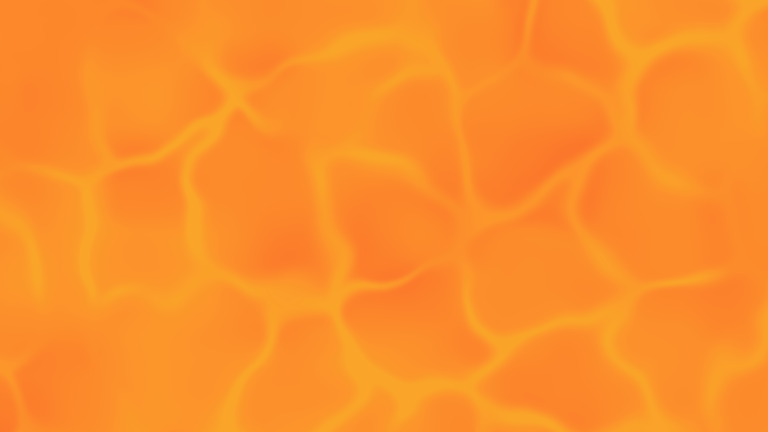
Reproduce this texture procedurally as a Shadertoy shader.

```glsl
#define CELLS_PER_HEIGHT 3.5
#define CELL_JITTER 0.84
#define WARP_AMOUNT 0.34
#define CORNER_SHARPNESS 22.0
#define VEIN_WIDTH 0.085
#define HALO_WIDTH 0.20
#define TONE_CONTRAST 0.62
#define RIM_SHADE 0.50
#define EMBER_COLOR vec3(0.985, 0.465, 0.17)
#define ORANGE_COLOR vec3(0.99, 0.553, 0.17)
#define AMBER_COLOR vec3(0.98, 0.645, 0.16)

float hash(vec2 p) {
    return fract(sin(dot(p, vec2(127.1, 311.7))) * 43758.5453);
}

vec2 hash2(vec2 p) {
    return vec2(hash(p), hash(p + 57.3));
}

float noise(vec2 p) {
    vec2 cell = floor(p);
    vec2 f = fract(p);
    f = f * f * f * (f * (f * 6.0 - 15.0) + 10.0);
    float low = mix(hash(cell), hash(cell + vec2(1, 0)), f.x);
    float high = mix(hash(cell + vec2(0, 1)), hash(cell + vec2(1, 1)), f.x);
    return mix(low, high, f.y);
}

float fbm(vec2 p) {
    return 0.65 * noise(p) + 0.35 * noise(p * 2.1 + 17.0);
}

vec2 cellPoint(vec2 cell) {
    return 0.5 + CELL_JITTER * (hash2(cell) - 0.5);
}

// Distance to the nearest cell border, with rounded corners
float borderDistance(vec2 p) {
    vec2 base = floor(p);
    vec2 f = fract(p);
    vec2 nearest = vec2(0.0);
    vec2 nearestCell = vec2(0.0);
    float best = 8.0;
    for (int y = -1; y <= 1; y++)
    for (int x = -1; x <= 1; x++) {
        vec2 cell = vec2(x, y);
        vec2 toPoint = cell + cellPoint(base + cell) - f;
        float d = dot(toPoint, toPoint);
        if (d < best) {
            best = d;
            nearest = toPoint;
            nearestCell = cell;
        }
    }
    float sum = 0.0;
    for (int y = -2; y <= 2; y++)
    for (int x = -2; x <= 2; x++) {
        if (x == 0 && y == 0) continue;
        vec2 cell = nearestCell + vec2(x, y);
        vec2 toPoint = cell + cellPoint(base + cell) - f;
        float d = dot(0.5 * (nearest + toPoint), normalize(toPoint - nearest));
        sum += exp(-CORNER_SHARPNESS * d);
    }
    return max(-log(sum) / CORNER_SHARPNESS, 0.0);
}

void mainImage(out vec4 fragColor, in vec2 fragCoord) {
    vec2 p = fragCoord / iResolution.y * CELLS_PER_HEIGHT + 3.0;

    // Bend the cell net into flowing curves
    vec2 bend = vec2(fbm(p * 1.3), fbm(p * 1.3 + 31.0)) - 0.5;
    vec2 q = p + 2.0 * WARP_AMOUNT * bend;
    float d = borderDistance(q);

    // Veins that swell, thin out and fade
    float strength = smoothstep(0.15, 0.65, fbm(p * 1.1 + 71.0));
    float width = VEIN_WIDTH * mix(0.6, 1.3, noise(p * 1.6 + 43.0));
    float vein = exp(-d * d / (width * width));
    float halo = exp(-d * d / (HALO_WIDTH * HALO_WIDTH));

    // Broad tones, with ember shading beside some veins
    float heat = 0.48 + TONE_CONTRAST * (fbm(p * 0.9 + 11.0) - 0.5);
    float shadePatch = smoothstep(0.45, 0.85, fbm(p * 1.2 + 97.0));
    heat -= RIM_SHADE * shadePatch * (0.35 + 0.65 * halo) * (1.0 - vein);
    heat += strength * (0.36 * vein + 0.13 * halo);
    heat = clamp(heat, 0.0, 1.0);

    vec3 color = mix(EMBER_COLOR, ORANGE_COLOR, min(heat * 2.0, 1.0));
    color = mix(color, AMBER_COLOR, max(heat * 2.0 - 1.0, 0.0));
    fragColor = vec4(color, 1.0);
}
```
